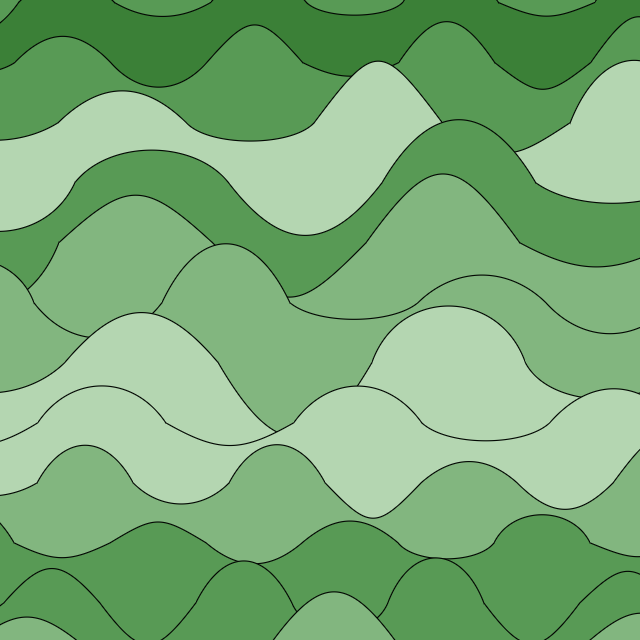
A Shadertoy shader for this pattern:

```glsl
// Overlapping rows of rolling green hills with thin black outlines.

const vec3 GREENS[4] = vec3[4](
    vec3(0.230, 0.500, 0.215),   // deep
    vec3(0.345, 0.602, 0.333),   // leaf
    vec3(0.510, 0.715, 0.498),   // sage
    vec3(0.705, 0.840, 0.695));  // pale

// Per row, back to front: green index, arch width, x of one crest.
const vec3 ROWS[12] = vec3[12](
    vec3(0, 0.15, 0.104), vec3(1, 0.15, 0.098), vec3(3, 0.20, 0.191),
    vec3(1, 0.24, 0.237), vec3(2, 0.24, 0.212), vec3(2, 0.20, 0.353),
    vec3(3, 0.24, 0.221), vec3(3, 0.20, 0.159), vec3(2, 0.15, 0.133),
    vec3(1, 0.15, 0.247), vec3(1, 0.15, 0.081), vec3(2, 0.24, 0.042));

float hash(vec2 p) {
    return fract(sin(dot(p, vec2(127.1, 311.7))) * 43758.55);
}

// Cubic Bezier arch over q in -0.5..0.5; handle sets how steep its feet are.
// Returns height (0 to 1) and slope.
vec2 arch(float q, float handle) {
    float a = 1.5 - 1.5 * handle;
    float b = 6.0 * handle - 2.0;
    float s = q;
    for (int i = 0; i < 5; i++) {   // Newton steps for the curve parameter
        s -= (s * (a + b * s * s) - q) / (a + 3.0 * b * s * s);
        s = clamp(s, -0.5, 0.5);
    }
    return vec2(1.0 - 4.0 * s * s, -8.0 * s / (a + 3.0 * b * s * s));
}

// Height and slope of a row's outline: crests and dips in turn.
vec2 hillLine(float x, float width, float crestX, float row) {
    float g = (x - crestX) / width + 0.5;
    float n = floor(g);
    float size = hash(vec2(n, row));
    float handle = mix(0.16, 0.48, hash(vec2(n + 31.0, row + 7.0)));
    bool isCrest = mod(n, 2.0) < 0.5;
    float height = isCrest ? mix(0.2, 0.5, size) : -mix(0.12, 0.5, size * size);
    vec2 curve = arch(g - n - 0.5, handle) * height;
    return vec2(curve.x * width, curve.y);
}

void mainImage(out vec4 fragColor, in vec2 fragCoord) {
    vec2 p = fragCoord / iResolution.y;
    float pixel = 1.0 / iResolution.y;
    vec3 color = GREENS[1];

    for (int i = 0; i < 12; i++) {
        vec3 row = ROWS[i];
        float base = 0.996 - 0.0938 * float(i);
        vec2 line = hillLine(p.x, row.y, row.z, float(i));

        // Slope-corrected distance, positive above the outline
        float d = (p.y - base - line.x) / sqrt(1.0 + line.y * line.y);
        float fill = clamp(0.5 - d / pixel, 0.0, 1.0);
        float ink = clamp((0.0009 - abs(d)) / pixel + 0.5, 0.0, 1.0);

        color = mix(color, GREENS[int(row.x)], fill);
        color = mix(color, vec3(0.01, 0.03, 0.01), ink);
    }
    fragColor = vec4(color, 1.0);
}
```
